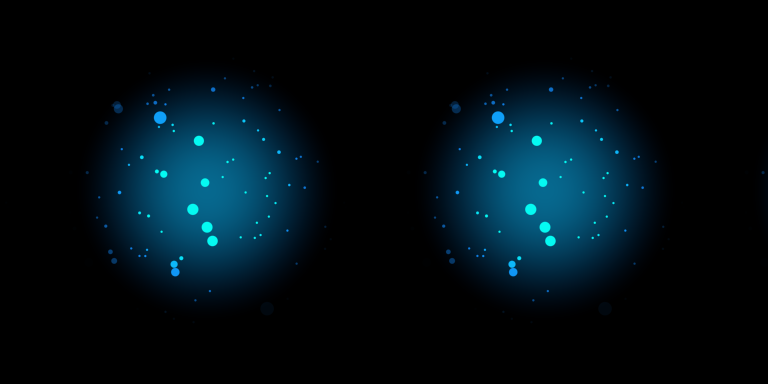
This background is drawn by a Shadertoy shader. Its source:

```glsl
#define PERIOD 0.88
#define ORB_CENTER vec2(0.539, 0.505)
#define GLOW_RADIUS 0.345
#define GLOW_COLOR vec3(0.025, 0.41, 0.56)
#define DOT_COUNT 95
#define SCATTER_RADIUS 0.37
#define DOT_MIN 0.0028
#define DOT_MAX 0.018
#define INNER_COLOR vec3(0.02, 0.98, 0.95)
#define OUTER_COLOR vec3(0.07, 0.55, 1.0)
#define SEED 17.0

const float TAU = 6.2831853;

vec3 hash3(float n) {
    vec3 p = fract(vec3(n) * vec3(0.1031, 0.1030, 0.0973));
    p += dot(p, p.yzx + 33.33);
    return fract((p.xxy + p.yzz) * p.zyx);
}

// Radial light, turning from teal to deep blue as it falls off
vec3 glow(float r) {
    float q = r / GLOW_RADIUS;
    float fall = max(1.0 - q * q, 0.0);
    fall *= fall;
    return GLOW_COLOR * pow(vec3(fall), vec3(1.5, 1.0, 0.85));
}

// Discs spread evenly over a circle, bluer and fainter towards its rim
vec3 addDots(vec3 color, vec2 p, float soft) {
    for (int i = 0; i < DOT_COUNT; i++) {
        vec3 h = hash3(float(i) + SEED);
        float dist = SCATTER_RADIUS * sqrt(h.x);
        float angle = TAU * h.y;
        vec2 center = dist * vec2(cos(angle), sin(angle));
        float radius = mix(DOT_MIN, DOT_MAX, pow(h.z, 6.0));

        float edge = length(p - center) - radius;
        float cover = 1.0 - smoothstep(-soft, soft, edge);
        float fade = 1.0 - smoothstep(0.21, 0.37, dist);
        vec3 tint = mix(INNER_COLOR, OUTER_COLOR, smoothstep(0.16, 0.25, dist));
        color = mix(color, tint, cover * fade);
    }
    return color;
}

void mainImage(out vec4 fragColor, in vec2 fragCoord) {
    vec2 uv = fragCoord / iResolution.y;

    // Square tiles, each centred on one orb
    vec2 p = (fract((uv - ORB_CENTER) / PERIOD + 0.5) - 0.5) * PERIOD;

    float soft = max(0.0015, 0.75 / iResolution.y);
    vec3 color = addDots(glow(length(p)), p, soft);
    fragColor = vec4(color, 1.0);
}
```
